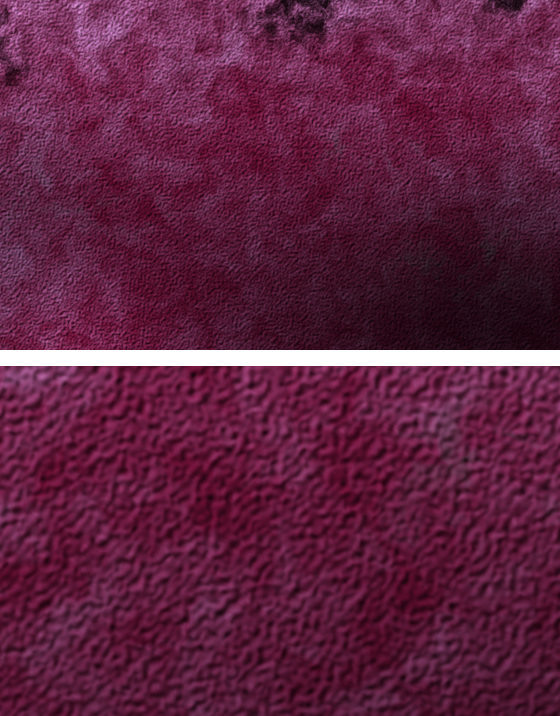
Top: the whole. Bottom: its middle third, enlarged.
Write a Shadertoy shader that draws this texture.

```glsl
// Weathered crimson leather: wispy mauve stains over a dark red ground,
// shaded toward the lower right, with a very fine embossed grain lit from
// the upper left. All layers come from one gradient noise.

const vec3 CRIMSON = vec3(0.435, 0.06, 0.21);
const vec3 MAUVE = vec3(0.445, 0.255, 0.405);
const vec3 MOSS = vec3(0.22, 0.23, 0.21);

const float CLOUD_SCALE = 3.4;    // cells per canvas height
const float MOTTLE_SCALE = 14.0;
const float GRAIN_SCALE = 136.0;
const float GRAIN_WARP = 0.3;
const float GRAIN_STRETCH = 0.82; // along the rising diagonal
const float GRAIN_CONTRAST = 0.58;
const float GRAIN_TINT = 0.22;    // mauve on lit slopes
const vec2 LIGHT_STEP = vec2(-0.22, 0.27);  // in grain cells
const mat2 TURN = mat2(0.82, 0.57, -0.57, 0.82);

vec2 hashGradient(vec2 cell) {
    vec3 h = fract(cell.xyx * vec3(0.1031, 0.1030, 0.0973));
    h += dot(h, h.yzx + 33.33);
    float angle = 6.2832 * fract((h.x + h.y) * h.z);
    return vec2(cos(angle), sin(angle));
}

// Gradient noise centred on zero
float noise(vec2 p) {
    vec2 i = floor(p), f = fract(p);
    vec2 u = f * f * f * (f * (f * 6.0 - 15.0) + 10.0);
    vec2 e = vec2(0.0, 1.0);
    float a = dot(hashGradient(i), f);
    float b = dot(hashGradient(i + e.yx), f - e.yx);
    float c = dot(hashGradient(i + e.xy), f - e.xy);
    float d = dot(hashGradient(i + e.yy), f - e.yy);
    return mix(mix(a, b, u.x), mix(c, d, u.x), u.y);
}

float fbm(vec2 p) {
    float sum = 0.0, amplitude = 0.52;
    for (int i = 0; i < 5; i++) {
        sum += amplitude * noise(p);
        p = 2.0 * TURN * p + 17.3;
        amplitude *= 0.66;
    }
    return sum;
}

// Soft elliptical spot
float blob(vec2 uv, vec2 center, vec2 radius) {
    vec2 d = (uv - center) / radius;
    return exp(-dot(d, d));
}

float grainHeight(vec2 q) {
    vec2 diagonal = vec2(q.x + q.y, q.y - q.x) * 0.7071;
    diagonal.x *= GRAIN_STRETCH;
    return noise(diagonal) + 0.4 * noise(TURN * q * 0.55 + 41.0);
}

// Slope of the grain toward the light
float grainRelief(vec2 p) {
    vec2 q = p * GRAIN_SCALE;
    q += GRAIN_WARP * vec2(noise(q * 0.6 + 7.0), noise(q * 0.6 + 91.0));
    return grainHeight(q - LIGHT_STEP) - grainHeight(q + LIGHT_STEP);
}

void mainImage(out vec4 fragColor, in vec2 fragCoord) {
    vec2 uv = fragCoord / iResolution.xy;
    vec2 p = fragCoord / iResolution.y;

    // Stain fields; the spots below follow the ragged coordinates
    vec2 drift = vec2(fbm(p * 5.0 + 5.0), fbm(p * 5.0 + 63.0));
    float cloud = fbm(p * CLOUD_SCALE + 0.5 * drift + 20.0);
    float mottle = fbm(p * MOTTLE_SCALE + 1.2 * drift + 50.0);
    vec2 ragged = uv + 0.10 * drift;
    float top = smoothstep(0.55, 1.0, uv.y + 0.2 * cloud);

    // Embossed grain, calmer in the clouded top, with deeper shaded sides
    float relief = grainRelief(p) * mix(1.0, 0.8, top);
    relief = clamp(relief - 0.2 * relief * relief, -1.4, 1.0);

    // Mauve veil, densest along the top and at both sides
    float veil = 0.30 + 0.48 * top * (1.0 - 0.4 * uv.x);
    veil += 0.40 * blob(ragged, vec2(0.03, 0.45), vec2(0.15, 0.25));
    veil += 0.35 * blob(ragged, vec2(0.93, 0.43), vec2(0.18, 0.15));
    veil += 0.60 * cloud + 0.75 * mottle + GRAIN_TINT * relief;
    vec3 color = mix(CRIMSON, MAUVE, clamp(veil, 0.0, 1.1));

    // Faint moss stains
    float moss = blob(ragged, vec2(0.82, 0.25), vec2(0.10, 0.12));
    moss += 0.7 * blob(ragged, vec2(0.65, 0.57), vec2(0.08, 0.06));
    moss += 0.5 * blob(ragged, vec2(0.15, 0.42), vec2(0.15, 0.10));
    color = mix(color, MOSS, 0.6 * moss * smoothstep(-0.05, 0.35, mottle));

    // Broad light and shade
    float light = mix(0.69, 1.05, smoothstep(0.0, 0.95, uv.y));
    light += 0.18 * blob(uv, vec2(0.08, 1.0), vec2(0.30, 0.25));
    light += 0.36 * blob(uv, vec2(0.14, 0.0), vec2(0.20, 0.22));
    light *= 1.0 - 0.60 * blob(uv, vec2(0.92, 0.06), vec2(0.42, 0.34));
    light *= 1.0 + 0.22 * cloud + mix(0.28, 0.65, top) * mottle;

    // Sooty wisps at the top and left edges
    float soot = blob(ragged, vec2(0.55, 1.0), vec2(0.11, 0.17));
    soot += blob(ragged, vec2(0.90, 1.02), vec2(0.08, 0.07));
    soot += 0.8 * blob(ragged, vec2(0.0, 0.86), vec2(0.06, 0.14));
    light *= 1.0 - 0.75 * smoothstep(0.3, 1.3, soot - 1.8 * mottle * sqrt(soot));

    color *= light * max(1.0 + GRAIN_CONTRAST * relief, 0.15);
    fragColor = vec4(clamp(color, 0.0, 1.0), 1.0);
}
```
